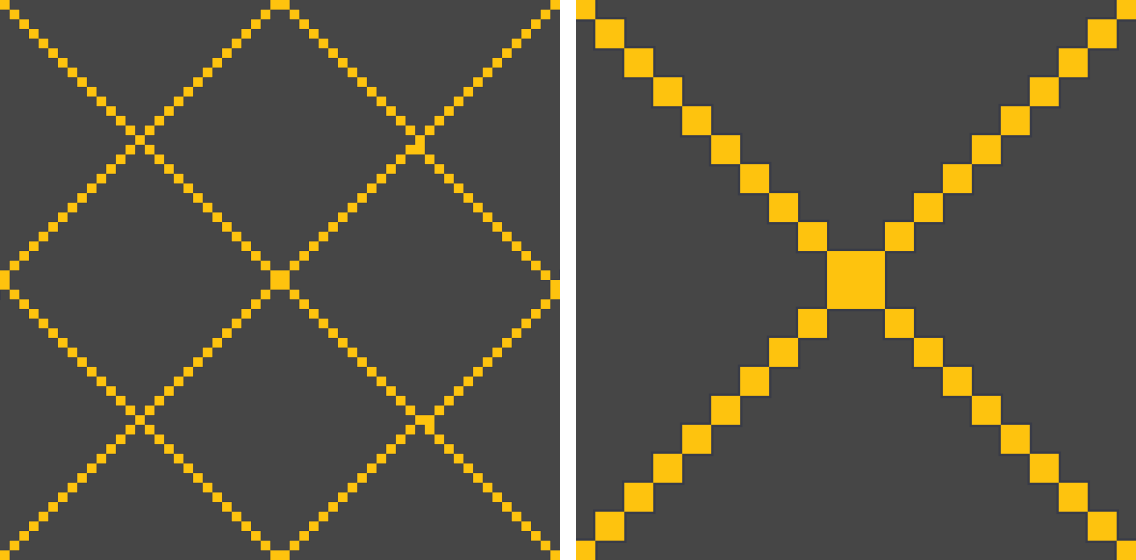
Left: the whole. Right: its middle third, enlarged.
Give the GLSL for this pattern, as a WebGL 1 fragment shader.

```glsl
precision highp float;
// A lattice of two by two diamonds, drawn as one-cell-wide stair-stepped diagonals
// on a coarse square grid. Each point sums the smoothed coverage of the lit cells
// around it; the grid wraps, so the lattice tiles.

uniform vec2 u_resolution;

const float CELLS = 58.0;        // grid cells across and down
const float HALF_SPAN = 29.0;    // cells per diamond
const float LEFT_JOG_ROW = 15.0; // row where the falling right-hand line slips a cell
const float RISE_JOG_ROW = 44.0; // row where the rising right-hand line slips a cell
const float RIM_WIDTH = 0.08;    // dark fringe around lit cells, in cells
const vec3 GROUND = vec3(0.273, 0.273, 0.273);
const vec3 LINE = vec3(0.995, 0.765, 0.055);
const vec3 RIM = vec3(0.22, 0.23, 0.28);

float same(float a, float b) {
  return 1.0 - step(0.5, abs(a - b));
}

// 1 for cells on a diagonal; columns run right, rows run down
float litCell(vec2 cell) {
  cell = mod(cell, CELLS);
  float falling = cell.x - cell.y;
  float rising = cell.x + cell.y;

  // the two long diagonals
  float lit = max(same(falling, 0.0), same(rising, CELLS - 1.0));

  // the left-hand sides of the diamonds
  lit = max(lit, same(falling, -HALF_SPAN));
  lit = max(lit, same(rising, HALF_SPAN - 1.0));

  // the right-hand sides, each slipping one cell at its crossing
  float fallOffset = HALF_SPAN - step(LEFT_JOG_ROW - 0.5, cell.y);
  float riseOffset = 3.0 * HALF_SPAN - step(RISE_JOG_ROW - 0.5, cell.y);
  lit = max(lit, same(falling, fallOffset));
  return max(lit, same(rising, riseOffset));
}

// Smoothed coverage of a square; abutting squares add up to one
float squareCoverage(vec2 offset, float halfSize, vec2 pixel) {
  vec2 cover = clamp((halfSize - abs(offset)) / pixel + 0.5, 0.0, 1.0);
  return cover.x * cover.y;
}

void main() {
  vec2 uv = gl_FragCoord.xy / u_resolution;
  vec2 grid = vec2(uv.x, 1.0 - uv.y) * CELLS;
  vec2 pixel = CELLS / u_resolution;
  vec2 home = floor(grid);

  // gather lit cells from the neighbourhood
  float ink = 0.0;
  float rim = 0.0;
  for (int j = -1; j <= 1; j++) {
    for (int i = -1; i <= 1; i++) {
      vec2 cell = home + vec2(float(i), float(j));
      vec2 offset = grid - cell - 0.5;
      float lit = litCell(cell);
      ink += lit * squareCoverage(offset, 0.5, pixel);
      rim = max(rim, lit * squareCoverage(offset, 0.5 + RIM_WIDTH, pixel));
    }
  }

  vec3 color = mix(GROUND, RIM, rim);
  color = mix(color, LINE, min(ink, 1.0));
  gl_FragColor = vec4(color, 1.0);
}
```
